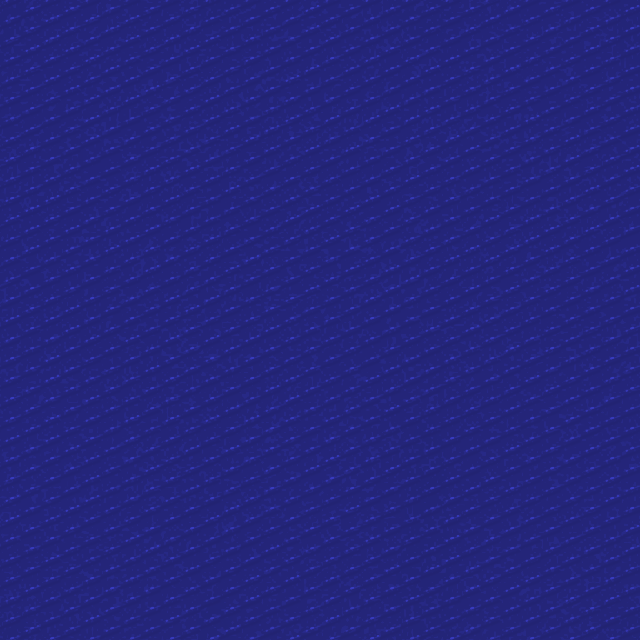
Write a WebGL 2 fragment shader that draws this texture.

```glsl
#version 300 es
precision highp float;
// Deep blue twill: 32 by 32 cells, each column half a cell higher than the
// last. Every cell adds a dark slanted gap, a long thin stitch and crisp
// glints; a hash varies their strength and wrapping noise adds fibre flecks.
uniform vec2 u_resolution;
out vec4 fragColor;

float hash(vec2 p) {
    vec3 q = fract(p.xyx * vec3(0.1031, 0.1030, 0.0973));
    q += dot(q, q.yzx + 33.33);
    return fract((q.x + q.y) * q.z);
}

// Value noise whose lattice wraps after the given whole period.
float wrapNoise(vec2 p, vec2 period) {
    vec2 cell = floor(p), f = fract(p);
    f = f * f * (3.0 - 2.0 * f);
    vec2 a = mod(cell, period), b = mod(cell + 1.0, period);
    return mix(mix(hash(a), hash(vec2(b.x, a.y)), f.x),
               mix(hash(vec2(a.x, b.y)), hash(b), f.x), f.y);
}

// Coverage of a rounded stroke from a to b.
float stroke(vec2 p, vec2 a, vec2 b, float radius, float soft) {
    vec2 ab = b - a;
    float t = clamp(dot(p - a, ab) / dot(ab, ab), 0.0, 1.0);
    return 1.0 - smoothstep(radius - soft, radius + soft, length(p - a - ab * t));
}

void main() {
    vec2 uv = gl_FragCoord.xy / u_resolution;
    vec2 grid = uv * 32.0 + vec2(0.0, 0.5);
    float soft = max(0.02, 16.0 / min(u_resolution.x, u_resolution.y));
    float column = floor(grid.x);
    float row = floor(grid.y - 0.5 * column);

    // Gather the marks of this cell and its neighbours.
    float shade = 0.0, stitch = 0.0, glint = 0.0;
    for (int i = -1; i <= 1; i++) {
        for (int j = -1; j <= 1; j++) {
            vec2 id = vec2(column, row) + vec2(i, j);
            vec2 d = grid - id - vec2(0.5, 0.5 + 0.5 * id.x);
            id.y += 16.0 * floor(id.x / 32.0);
            id = mod(id, 32.0);
            float vary = hash(id + 3.0), extra = hash(id + 51.0);

            // Dark gap below the stitch, running on toward the next column.
            shade = max(shade, stroke(d, vec2(-0.45, -0.40), vec2(0.45, -0.06), 0.08, 0.06));

            // Long thin stitch, brighter toward its upper end.
            float thread = stroke(d, vec2(-0.30, -0.08), vec2(0.50, 0.20), 0.03, soft);
            stitch = max(stitch, thread * (0.35 + 0.40 * smoothstep(-0.2, 0.3, d.x)));

            // One regular glint on the stitch, a weaker dot and a rare third.
            float upper = stroke(d, vec2(0.06, 0.08), vec2(0.15, 0.11), 0.052, soft);
            float lower = stroke(d, vec2(-0.17, -0.04), vec2(-0.15, -0.03), 0.05, soft);
            float tip = stroke(d, vec2(0.38, 0.20), vec2(0.41, 0.21), 0.045, soft);
            glint = max(glint, upper * (0.75 + 0.25 * vary));
            glint = max(glint, lower * (0.45 + 0.45 * extra));
            glint = max(glint, tip * (0.15 + 0.70 * smoothstep(0.70, 0.95, extra)));
        }
    }

    // Flat cloth with sparse fine flecks that keep out of the dark gaps.
    float grain = wrapNoise(uv * 256.0, vec2(256.0));
    float wear = wrapNoise(uv * vec2(6.0, 4.0), vec2(6.0, 4.0));
    vec3 color = mix(vec3(0.139, 0.145, 0.472), vec3(0.141, 0.147, 0.478), wear);
    color = mix(color, vec3(0.130, 0.135, 0.435), 0.65 * shade);
    float fleck = smoothstep(0.66, 0.82, grain) * (1.0 - shade);
    color = mix(color, vec3(0.160, 0.165, 0.545), 0.7 * fleck);
    color = mix(color, vec3(0.180, 0.185, 0.610), stitch);
    color = mix(color, vec3(0.220, 0.230, 0.760), glint);

    fragColor = vec4(color, 1.0);
}
```
